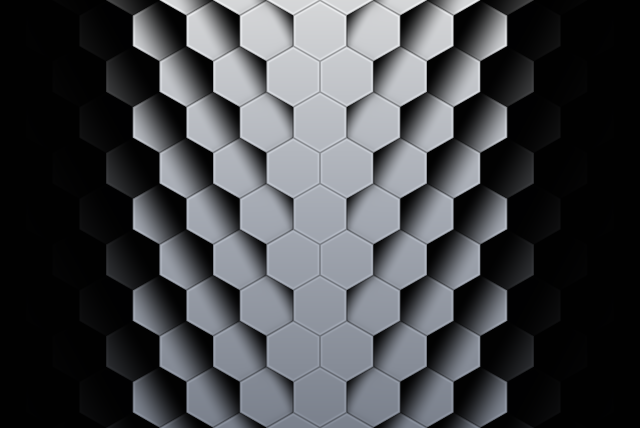
Write a WebGL 2 fragment shader that draws this background.

```glsl
#version 300 es
precision highp float;
// Stepped wall of hexagonal tiles, bright in the middle and sinking into shadow at both sides.
uniform vec2 u_resolution;
out vec4 outColor;

const float TILE_WIDTH = 0.125;   // in canvas heights
const float ROW_STRETCH = 1.0117; // tiles are slightly squashed vertically
const vec2 LATTICE = vec2(1.0, 1.7320508);
const vec2 SLANT = vec2(0.5, 0.8660254);
const int SAMPLES = 3;

// Offset from the nearest tile centre, in tile widths.
vec2 hexLocal(vec2 p) {
    vec2 a = p - LATTICE * floor(p / LATTICE + 0.5);
    vec2 b = p - LATTICE * (floor(p / LATTICE) + 0.5);
    return dot(a, a) < dot(b, b) ? a : b;
}

// Distance inwards from the tile border.
float hexInset(vec2 q) {
    q = abs(q);
    return 0.5 - max(q.x, dot(q, SLANT));
}

// Vertical light falloff, cool grey below and pale grey above.
vec3 faceColor(float height) {
    vec3 low = vec3(0.47, 0.495, 0.54);
    vec3 middle = vec3(0.635, 0.655, 0.69);
    vec3 high = vec3(0.83, 0.835, 0.84);
    return height < 0.5 ? mix(low, middle, height * 2.0)
                        : mix(middle, high, height * 2.0 - 1.0);
}

// Light left by the higher inner neighbours; q.x points away from the middle.
float castLight(vec2 q, float column) {
    float across = dot(q, normalize(vec2(1.0, -0.55)));
    float light = smoothstep(-0.85 + 0.17 * column, -0.55 + 0.37 * column, across);
    float sideGap = 0.5 + q.x;
    float upperGap = 0.5 + dot(q, vec2(SLANT.x, -SLANT.y));
    float lowerGap = 0.5 + dot(q, SLANT);
    float contact = 0.3 * exp(-sideGap / 0.05) + 0.45 * exp(-upperGap / 0.07)
                  + 0.2 * exp(-lowerGap / 0.04);
    light *= 1.0 - min(contact, 0.9);
    return mix(1.0, light, step(0.75, column));
}

vec3 shadeWall(vec2 uv, float pixel) {
    vec2 p = uv / TILE_WIDTH * vec2(1.0, ROW_STRETCH);
    vec2 local = hexLocal(p);
    vec2 center = p - local;
    float column = abs(center.x);
    float inset = hexInset(local);
    vec2 outward = vec2(local.x * (center.x < 0.0 ? -1.0 : 1.0), local.y);

    // Face light, sinking quickly past the third column.
    float depth = exp2(-3.2 * max(column - 3.0, 0.0));
    float light = castLight(outward, column) * depth;
    vec3 color = faceColor(uv.y + 0.5) * light;

    // Bevel: pale rim inside a fine dark seam.
    float rim = exp(-pow((inset - 0.03) / 0.017, 2.0));
    float seam = 1.0 - smoothstep(0.0, max(0.025, pixel), inset);
    color *= (1.0 + 0.1 * rim) * (1.0 - 0.3 * seam);
    color += 0.025 * rim * depth * smoothstep(-0.2, 0.5, outward.x);
    return color + vec3(0.008, 0.008, 0.009) * exp2(-0.5 * max(column - 3.0, 0.0));
}

void main() {
    float pixel = 1.0 / (u_resolution.y * TILE_WIDTH);
    vec3 total = vec3(0.0);
    // Supersampling keeps the tile borders smooth.
    for (int j = 0; j < SAMPLES; j++) {
        for (int i = 0; i < SAMPLES; i++) {
            vec2 offset = (vec2(i, j) + 0.5) / float(SAMPLES) - 0.5;
            vec2 uv = (gl_FragCoord.xy + offset - 0.5 * u_resolution) / u_resolution.y;
            total += shadeWall(uv, pixel);
        }
    }
    outColor = vec4(total / float(SAMPLES * SAMPLES), 1.0);
}
```
